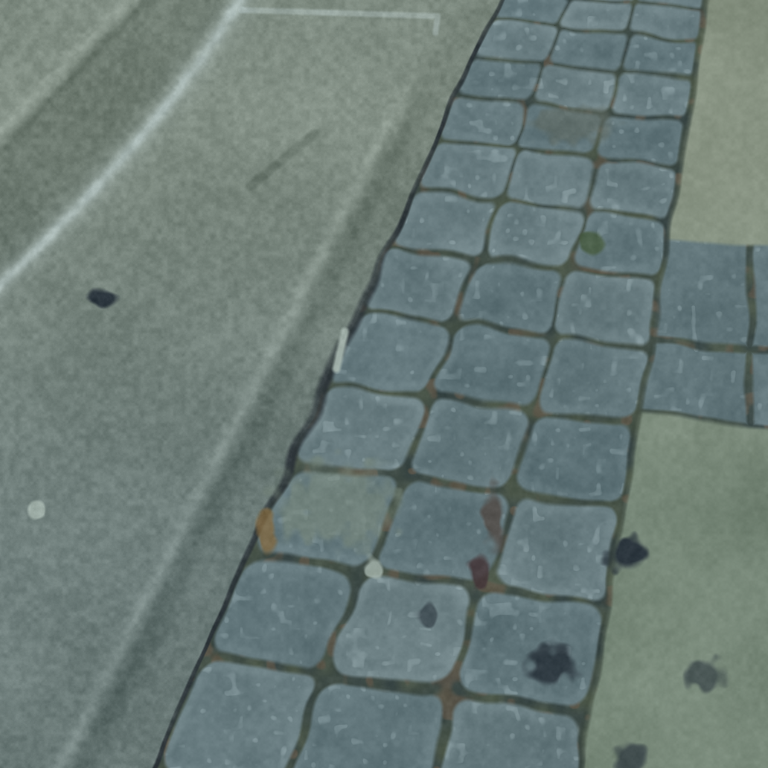
This texture is drawn by a WebGL 2 fragment shader. Its source:

```glsl
#version 300 es
precision highp float;
uniform vec2 u_resolution;
out vec4 fragColor;

float hash(vec2 p) {
  vec3 a = fract(vec3(p.xyx) * 0.1031);
  a += dot(a, a.yzx + 33.33);
  return fract((a.x + a.y) * a.z);
}

float noise(vec2 p) {
  vec2 i = floor(p), f = fract(p);
  f = f * f * (3.0 - 2.0 * f);
  return mix(mix(hash(i), hash(i + vec2(1, 0)), f.x),
             mix(hash(i + vec2(0, 1)), hash(i + vec2(1, 1)), f.x), f.y);
}

float fbm(vec2 p) {
  float sum = 0.0, amp = 0.53;
  for (int i = 0; i < 4; i++) {
    sum += amp * noise(p);
    p = p * 2.03 + 17.1;
    amp *= 0.5;
  }
  return sum;
}

float segment(vec2 p, vec2 a, vec2 b) {
  vec2 d = b - a;
  return length(p - a - d * clamp(dot(p - a, d) / dot(d, d), 0.0, 1.0));
}

float roundBox(vec2 p, vec2 halfSize, float r) {
  vec2 d = abs(p) - halfSize + r;
  return length(max(d, 0.0)) + min(max(d.x, d.y), 0.0) - r;
}

float glow(float d, float width) { return exp(-d * d / (width * width)); }

float stroke(float d, float width) { return 1.0 - smoothstep(0.25 * width, width, abs(d)); }

// Ragged elliptical stain
void stain(inout vec3 c, vec2 p, vec3 color, float strength, vec2 centre, vec2 radius) {
  float d = length((p - centre) / radius) + (noise(p * 75.0) - 0.5) * 0.8;
  c = mix(c, color, strength * (1.0 - smoothstep(0.65, 1.2, d)));
}

vec3 roadColor(vec2 p) {
  float v = 1.0 - p.y;
  vec3 c = mix(vec3(0.49, 0.54, 0.50), vec3(0.42, 0.48, 0.47), smoothstep(0.1, 0.8, v));
  c += (fbm(p * 7.0) - 0.5) * 0.09;
  // Dark lane strip with its seam
  float side = (p.x - 0.3125 + 0.62 * v + 0.6 * v * v) * 0.77;
  float seam = (p.x - (p.y - 0.811) * 0.96) * 0.72;
  c -= 0.06 * smoothstep(-0.006, 0.012, seam) * smoothstep(0.0, -0.02, side);
  c += 0.06 * glow(seam + 0.012, 0.008) - 0.05 * glow(seam - 0.006, 0.006);
  // Worn white paint
  float wear = 0.55 + 0.6 * fbm(p * 60.0);
  vec2 corner = vec2(0.57, 0.979);
  float bar = min(segment(p, vec2(0.315, 0.987), corner), segment(p, corner, vec2(0.567, 0.957)));
  float paint = 0.75 * glow(side, 0.008) + 0.28 * glow(side, 0.022) + 0.6 * stroke(bar, 0.006);
  c = mix(c, vec3(0.68, 0.74, 0.73), min(paint * wear, 0.9));
  // Kerb lip, shaded face and top
  float kerb = (p.x - 0.587 + 0.51 * v) * 0.89;
  float fade = smoothstep(0.06, 0.2, v);
  c += fade * (0.075 * wear * glow(kerb, 0.009) - 0.055 * glow(kerb - 0.026, 0.014));
  c -= 0.025 * smoothstep(0.0, 0.02, kerb);
  // Scratch
  return c - 0.09 * wear * stroke(segment(p, vec2(0.325, 0.757), vec2(0.41, 0.826)), 0.009);
}

vec3 jointColor(vec2 p) {
  vec3 c = mix(vec3(0.19, 0.24, 0.24), vec3(0.30, 0.34, 0.27), noise(p * 45.0));
  return mix(c, vec3(0.38, 0.33, 0.27), 0.7 * smoothstep(0.62, 0.85, noise(p * 60.0 + 9.0)));
}

vec3 stoneColor(vec2 p, float tint) {
  vec3 c = mix(vec3(0.36, 0.44, 0.46), vec3(0.42, 0.495, 0.51), tint);
  return c + (fbm(p * 22.0) - 0.5) * 0.1 + 0.08 * smoothstep(0.74, 0.95, noise(p * 95.0));
}

// Three columns, rows shrinking geometrically with distance
vec3 cobbles(vec2 p, float left, float right) {
  float v = 1.0 - p.y;
  float s = (p.x - left) / (right - left) * 3.0;
  float rowV = v - s * (0.0087 + 0.0167 * v) + 0.3385;
  float row = log(rowV / 1.194) / 0.1186;
  float shift = (hash(vec2(floor(row) + 40.0, 3.0)) - 0.5) * 0.1;
  s += shift * smoothstep(0.0, 0.6, s) * smoothstep(3.0, 2.4, s);
  vec2 id = vec2(clamp(floor(s), 0.0, 2.0), floor(row));
  vec2 size = vec2((right - left) / 3.0, rowV * 0.1186);
  vec2 local = (vec2(s, row) - id - 0.5) * size;
  float gap = mix(0.0022, 0.0062, v) * (0.6 + 0.8 * noise(p * 18.0));
  float d = roundBox(local, size * 0.5 - gap, 0.16 * size.y);
  vec3 c = stoneColor(p, hash(id + 50.0)) + 0.03 * smoothstep(-0.016, -0.005, d);
  return mix(c, jointColor(p), smoothstep(-0.003, 0.004, d) * 0.92);
}

// Pale concrete crossed by a band of pavers
vec3 pavement(vec2 p) {
  float v = 1.0 - p.y;
  vec3 c = mix(vec3(0.52, 0.565, 0.50), vec3(0.46, 0.525, 0.465), smoothstep(0.2, 0.7, v));
  c += (fbm(p * 9.0) - 0.5) * 0.11;
  float top = v - 0.27 - 0.05 * p.x;
  float bottom = 0.457 + 0.1 * p.x - v;
  float middle = abs(v - 0.366 - 0.09 * p.x);
  float joint = min(min(middle, abs(p.x - 0.977)), abs(bottom));
  vec3 paver = mix(stoneColor(p, 0.35), jointColor(p), 0.85 * stroke(joint, 0.008));
  return mix(c, paver, smoothstep(-0.004, 0.004, min(top, bottom)));
}

void main() {
  vec2 uv = gl_FragCoord.xy / u_resolution;
  vec2 p = uv + (vec2(noise(uv * 24.0), noise(uv * 24.0 + 31.0)) - 0.5) * 0.01;
  float left = 0.197 + 0.454 * p.y, right = 0.755 + 0.167 * p.y;
  float stone = smoothstep(-0.003, 0.003, p.x - left);
  vec3 c = mix(roadColor(uv), cobbles(p, left, right), stone);
  c = mix(c, pavement(p), smoothstep(-0.003, 0.004, p.x - right));
  // Gutter gap and right border
  float gutter = stroke(p.x - left, 0.005 + 0.008 * glow(p.y - 0.5, 0.16));
  c = mix(c, vec3(0.16, 0.19, 0.21), gutter * (0.5 + 0.5 * noise(uv * 30.0)));
  c = mix(c, jointColor(p), 0.65 * stroke(p.x - right, 0.007));
  // Warm stones
  stain(c, uv, vec3(0.48, 0.54, 0.49), 0.6, vec2(0.438, 0.345), vec2(0.075, 0.058));
  stain(c, uv, vec3(0.38, 0.42, 0.39), 0.6, vec2(0.745, 0.837), vec2(0.05, 0.025));
  // Dark stains
  vec3 tar = vec3(0.17, 0.21, 0.24);
  stain(c, uv, tar, 1.0, vec2(0.133, 0.612), vec2(0.017, 0.012));
  stain(c, uv, tar, 1.0, vec2(0.818, 0.276), vec2(0.03, 0.024));
  stain(c, uv, tar, 0.9, vec2(0.72, 0.134), vec2(0.03, 0.025));
  stain(c, uv, tar, 0.6, vec2(0.918, 0.121), vec2(0.023));
  stain(c, uv, tar, 0.7, vec2(0.82, 0.014), vec2(0.02));
  stain(c, uv, tar, 0.6, vec2(0.557, 0.199), vec2(0.014));
  // Leaves, moss and pale litter
  stain(c, uv, vec3(0.27, 0.22, 0.23), 0.9, vec2(0.625, 0.255), vec2(0.015, 0.022));
  stain(c, uv, vec3(0.31, 0.28, 0.26), 0.8, vec2(0.643, 0.325), vec2(0.014, 0.042));
  stain(c, uv, vec3(0.5, 0.41, 0.26), 0.8, vec2(0.348, 0.31), vec2(0.013, 0.025));
  stain(c, uv, vec3(0.27, 0.35, 0.24), 0.8, vec2(0.771, 0.684), vec2(0.015));
  vec3 pale = vec3(0.66, 0.72, 0.69);
  stain(c, uv, pale, 0.8, vec2(0.048, 0.335), vec2(0.01));
  stain(c, uv, pale, 0.8, vec2(0.486, 0.262), vec2(0.013));
  c = mix(c, pale, 0.9 * stroke(segment(uv, vec2(0.449, 0.568), vec2(0.438, 0.52)), 0.008));
  // Surface grain, finer on stone
  c += (fbm(uv * 130.0) - 0.5) * mix(0.13, 0.07, stone);
  fragColor = vec4(c, 1.0);
}
```
